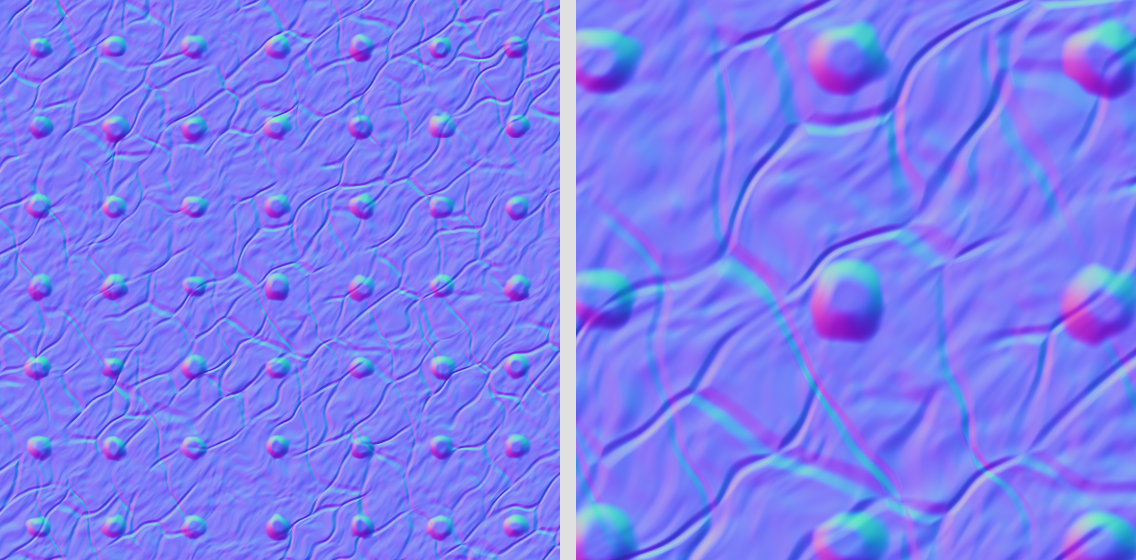
Left, the full canvas; right, a detail of the centre.
This texture map is drawn by a Shadertoy shader. Its source:

```glsl
// Tangent-space normal map of creased leather set with a 7 by 7 grid of studs.
// Leather slopes come from differences of a height field (grain plus cell-edge
// creases); each stud adds the slope of a flat-topped dome. Red points left.

const float STUDS = 7.0;            // repeats across and down
const float STUD_RADIUS = 0.0235;
const float STUD_SLOPE = 1.25;
const vec2  GRID_SHIFT = vec2(-0.004, -0.0127);
const float COLUMN_DRIFT = 0.008;   // uneven column spacing
const float GRAIN_ANGLE = 0.74;
const float CROSS_ANGLE = 1.87;
const float GRAIN_DEPTH = 0.0031;
const float FINE_DEPTH = 0.0015;
const float CREASE_DEPTH = 0.0033;
const float CROSS_DEPTH = 0.0026;
const float SAMPLE_STEP = 0.0015;
const float BLUE_LEVEL = 0.975;

float hash(vec2 p) {
    vec3 q = fract(vec3(p.xyx) * 0.1031);
    q += dot(q, q.yzx + 33.33);
    return fract((q.x + q.y) * q.z);
}

vec2 hash2(vec2 p) {
    return vec2(hash(p), hash(p + 57.3));
}

float noise(vec2 p) {
    vec2 i = floor(p), f = fract(p);
    f = f * f * f * (f * (f * 6.0 - 15.0) + 10.0);
    return mix(mix(hash(i), hash(i + vec2(1, 0)), f.x),
               mix(hash(i + vec2(0, 1)), hash(i + vec2(1, 1)), f.x), f.y);
}

// Coordinates along and across a direction, each with its own frequency
vec2 stretch(vec2 p, float angle, vec2 frequency) {
    vec2 along = vec2(cos(angle), sin(angle));
    return vec2(dot(p, along), dot(p, vec2(-along.y, along.x))) * frequency + 40.0;
}

// One on the borders between scattered cells, zero inside them
float cellEdge(vec2 p, float width) {
    vec2 base = floor(p);
    float nearest = 9.0, second = 9.0;
    for (int y = -1; y <= 1; y++)
    for (int x = -1; x <= 1; x++) {
        vec2 cell = base + vec2(x, y);
        float d = length(cell + 0.1 + 0.8 * hash2(cell) - p);
        second = min(second, max(nearest, d));
        nearest = min(nearest, d);
    }
    return 1.0 - smoothstep(0.0, width, second - nearest);
}

float leatherHeight(vec2 p) {
    vec2 wobble = vec2(noise(p * 22.0 + 5.0), noise(p * 22.0 + 71.0)) - 0.5;
    vec2 q = p + 0.022 * wobble;

    float h = GRAIN_DEPTH * noise(stretch(q, GRAIN_ANGLE, vec2(34.0, 72.0)));
    h += FINE_DEPTH * noise(stretch(q, GRAIN_ANGLE + 0.2, vec2(70.0, 135.0)));

    // Broken creases along the grain, then steeper ones crossing it
    float presence = smoothstep(0.2, 0.6, noise(p * 13.0 + 11.0));
    h -= CREASE_DEPTH * presence
       * cellEdge(stretch(q, GRAIN_ANGLE, vec2(8.0, 17.0)), 0.15);
    presence = smoothstep(0.25, 0.7, noise(p * 10.0 + 83.0));
    h -= CROSS_DEPTH * presence
       * cellEdge(stretch(q, CROSS_ANGLE, vec2(5.0, 12.0)), 0.11);
    return h;
}

// Red and green slope of the leather, softer on the walls that face left
vec2 leatherSlope(vec2 p) {
    vec2 e = vec2(SAMPLE_STEP, 0.0);
    vec2 slope = vec2(leatherHeight(p + e) - leatherHeight(p - e),
                      leatherHeight(p - e.yx) - leatherHeight(p + e.yx));
    slope /= 2.0 * SAMPLE_STEP;
    return slope * mix(1.0, 0.6, smoothstep(0.0, 0.3, slope.x));
}

// Slope in xy and coverage in z of the stud in this grid cell
vec3 stud(vec2 p) {
    vec2 cell = floor(p * STUDS);
    vec2 vary = hash2(cell + 19.0);
    vec2 centre = (cell + 0.5) / STUDS + GRID_SHIFT;
    centre.x -= COLUMN_DRIFT * cos((cell.x - 1.6) * 1.142);
    centre += 0.004 * (hash2(cell + 3.0) - 0.5);

    vec2 d = p - centre;
    d.y *= 1.0 + 0.16 * vary.y;
    float dist = max(length(d), 0.0001);
    float radius = STUD_RADIUS * mix(0.92, 1.08, vary.x);
    float r = dist / radius + 0.3 * (noise(p * 75.0) - 0.5);

    float rim = smoothstep(0.25, 0.72, r) * (1.0 - smoothstep(0.74, 1.08, r));
    float cover = 1.0 - smoothstep(0.8, 1.1, r);
    vec2 outward = d / dist;
    vec2 slope = outward * vec2(-0.8, 1.0) * rim * STUD_SLOPE;
    slope *= 0.8 + 0.4 * noise(p * 60.0 + 31.0);
    slope += cover * (vec2(-0.12, -0.1) + 0.25 * (vary - 0.5));
    return vec3(slope, cover);
}

void mainImage(out vec4 fragColor, in vec2 fragCoord) {
    vec2 p = fragCoord / iResolution.xy;
    vec3 dome = stud(p);
    vec2 slope = leatherSlope(p) * (1.0 - 0.35 * dome.z) + dome.xy;
    vec3 normal = normalize(vec3(slope + vec2(-0.01, -0.02), 1.0));
    vec3 color = 0.5 + 0.5 * normal;
    color.b *= BLUE_LEVEL;
    fragColor = vec4(color, 1.0);
}
```
